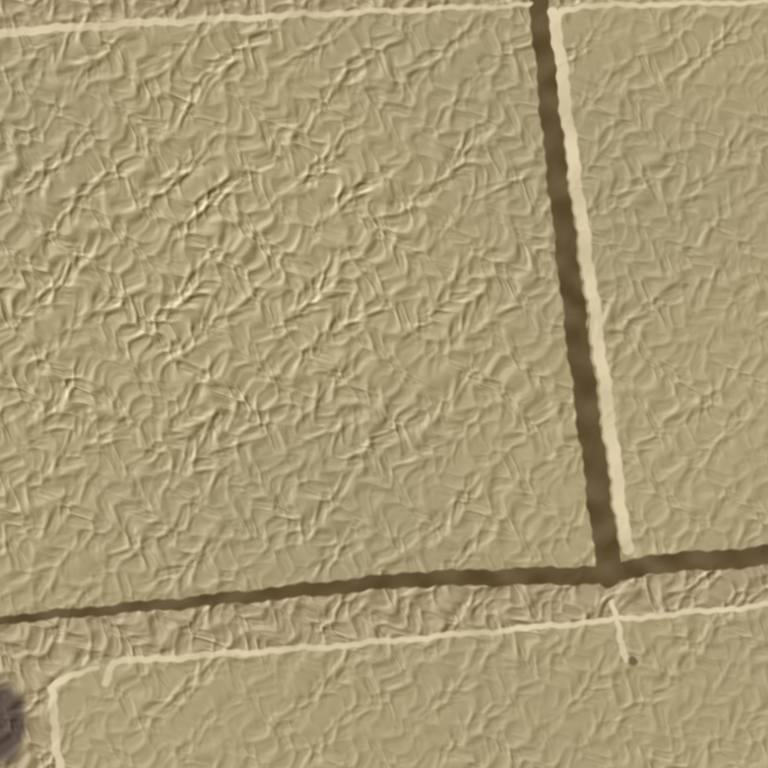
A Shadertoy shader for this texture:

```glsl
const vec3 PAINT = vec3(0.665, 0.612, 0.468);
const vec3 MORTAR = vec3(0.655, 0.592, 0.462);
const vec3 SHADOW = vec3(0.36, 0.295, 0.195);
const vec3 LIT_EDGE = vec3(0.89, 0.825, 0.69);
const vec3 HOLE = vec3(0.33, 0.28, 0.25);

vec2 hash2(vec2 p) {
    p = vec2(dot(p, vec2(127.1, 311.7)), dot(p, vec2(269.5, 183.3)));
    return fract(sin(p) * 43758.5);
}

// Distance to the nearest scattered cell centre
float cellular(vec2 p) {
    vec2 cell = floor(p);
    float nearest = 4.0;
    for (int y = -1; y <= 1; y++)
    for (int x = -1; x <= 1; x++) {
        vec2 c = cell + vec2(x, y);
        vec2 d = c + hash2(c) - p;
        nearest = min(nearest, dot(d, d));
    }
    return sqrt(nearest);
}

float waves(float t) {
    return 0.5 * sin(t * 61.0) + 0.3 * sin(t * 137.0 + 1.0) + 0.3 * sin(t * 293.0 + 2.0);
}

// Slow variation built from crossing sines, about -1 to 1
float patches(vec2 p) {
    return 0.5 * sin(p.x + 1.7 * sin(p.y * 0.8)) + 0.5 * sin(p.y * 1.3 - 1.4 * sin(p.x * 0.7) + 2.0);
}

// Height of the crinkled paint
float stuccoHeight(vec2 p) {
    p += 0.006 * sin(p.yx * vec2(83.0, 71.0) + 3.0 * sin(p * 37.0));
    float ridges = smoothstep(0.2, 0.8, cellular(p * vec2(54.0, 47.0)));
    return ridges + 0.45 * cellular(p * 98.0 + 17.0);
}

// Slope seen from a lamp at the upper left
float relief(vec2 p, float reach) {
    vec2 toLight = reach * vec2(-0.75, 0.66);
    return stuccoHeight(p - toLight) - stuccoHeight(p + toLight);
}

// Tapered line through four points, radii at its start and end
float strokePath(vec2 p, vec2 pts[4], vec2 radii, float soft) {
    float cover = 0.0;
    for (int i = 0; i < 3; i++) {
        vec2 along = pts[i + 1] - pts[i];
        float t = clamp(dot(p - pts[i], along) / dot(along, along), 0.0, 1.0);
        float r = mix(radii.x, radii.y, (float(i) + t) / 3.0);
        float d = length(p - pts[i] - along * t);
        cover = max(cover, 1.0 - smoothstep(r - soft, r + soft, d));
    }
    return cover;
}

// Mortar above the wall course, below it and beside the lower brick
float mortarMask(vec2 p) {
    float upper = smoothstep(-0.004, 0.004, p.y - 0.957 - 0.052 * p.x);
    float underJoint = smoothstep(0.004, -0.004, p.y - 0.193 - 0.083 * p.x);
    float overBrick = smoothstep(-0.004, 0.004, p.y - 0.126 - 0.086 * p.x);
    float beside = smoothstep(0.075, 0.067, p.x);
    return max(upper, underJoint * max(overBrick, beside));
}

// Strength of the crinkles: heavy at left centre, calm at right and below
float roughness(vec2 p, float mortar) {
    vec2 d = (p - vec2(0.22, 0.64)) / vec2(0.46, 0.36);
    float r = 0.38 + 0.5 * exp(-dot(d, d));
    r *= 1.0 + 0.4 * patches(p * 31.0);
    return mix(r, 0.8, mortar);
}

void mainImage(out vec4 fragColor, in vec2 fragCoord) {
    vec2 uv = fragCoord / iResolution.xy;
    float soft = max(0.0025, 0.8 / iResolution.y);
    vec2 p = uv + 0.0025 * vec2(waves(uv.y + 0.3), waves(uv.x));

    // Painted faces and rough mortar
    float mortar = mortarMask(p);
    vec3 color = mix(PAINT, MORTAR, mortar);
    color += 0.012 * patches(uv * 8.0) * vec3(1.0, 0.85, 0.6);
    color += 0.28 * roughness(uv, mortar) * relief(uv, 0.0026);

    // Shadowed grooves
    float upright = strokePath(p, vec2[4](vec2(0.701, 1.0), vec2(0.722, 0.8),
        vec2(0.752, 0.56), vec2(0.794, 0.25)), vec2(0.012, 0.016), soft);
    float bed = strokePath(p, vec2[4](vec2(-0.02, 0.191), vec2(0.26, 0.217),
        vec2(0.54, 0.246), vec2(0.8, 0.252)), vec2(0.005, 0.012), soft);
    float bedRight = strokePath(p, vec2[4](vec2(0.8, 0.252), vec2(0.84, 0.265),
        vec2(0.92, 0.27), vec2(1.02, 0.278)), vec2(0.012, 0.013), soft);
    float groove = max(upright, max(bed, bedRight));
    color = mix(color, SHADOW + 0.05 * patches(uv * 90.0), 0.92 * groove);

    // Lit rims of the bricks
    float side = strokePath(p, vec2[4](vec2(0.722, 0.982), vec2(0.744, 0.81),
        vec2(0.772, 0.61), vec2(0.816, 0.285)), vec2(0.008, 0.008), soft);
    float topLeft = strokePath(p, vec2[4](vec2(-0.02, 0.956), vec2(0.18, 0.97),
        vec2(0.4, 0.981), vec2(0.69, 0.994)), vec2(0.006, 0.003), soft);
    float topRight = strokePath(p, vec2[4](vec2(0.722, 0.975), vec2(0.732, 0.987),
        vec2(0.76, 0.992), vec2(1.02, 0.998)), vec2(0.005, 0.003), soft);
    float lower = strokePath(p, vec2[4](vec2(0.138, 0.112), vec2(0.148, 0.138),
        vec2(0.43, 0.158), vec2(1.02, 0.214)), vec2(0.005, 0.0035), soft);
    float corner = strokePath(p, vec2[4](vec2(0.128, 0.132), vec2(0.088, 0.118),
        vec2(0.066, 0.102), vec2(0.08, -0.02)), vec2(0.003, 0.006), soft);
    float drip = strokePath(p, vec2[4](vec2(0.797, 0.215), vec2(0.802, 0.19),
        vec2(0.808, 0.165), vec2(0.816, 0.142)), vec2(0.003, 0.005), soft);
    float rim = max(max(side, max(topLeft, topRight)), max(lower, max(corner, drip)));
    float wear = 0.82 + 0.18 * patches(uv * 47.0);
    color = mix(color, LIT_EDGE, rim * wear);

    // Drip shadow and broken hollow
    float dripShade = 1.0 - smoothstep(0.003, 0.009, length(p - vec2(0.824, 0.139)));
    float hollow = 1.0 - smoothstep(0.7, 1.15, length((p - vec2(0.0, 0.058)) / vec2(0.036, 0.055)));
    color = mix(color, SHADOW, 0.75 * dripShade);
    color = mix(color, HOLE + 0.08 * relief(uv, 0.003), 0.9 * hollow);
    fragColor = vec4(clamp(color, 0.0, 1.0), 1.0);
}
```
